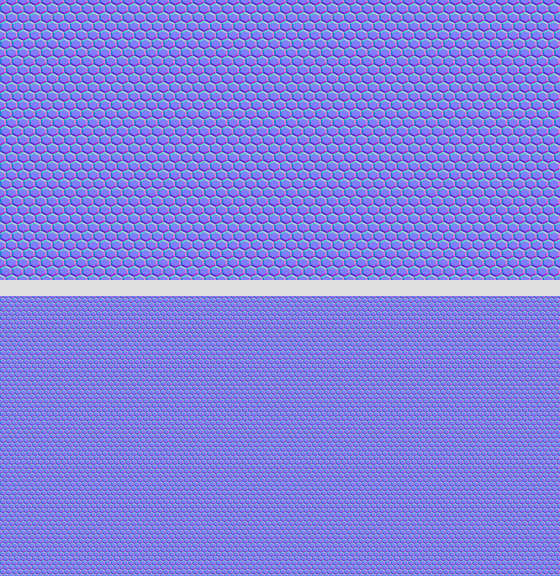
Top: one tile. Bottom: repeated 2 by 2.
Write a Shadertoy shader that draws this texture map.

```glsl
// Tangent-space normal map of raised, bevelled hexagonal tiles in staggered rows.

const vec2 REPEATS = vec2(48.0, 16.0);    // columns, pairs of rows
const vec2 LATTICE = vec2(1.0, 1.5);      // period in units of one tile width
const vec2 SLANT = vec2(0.4472, 0.8944);  // normal of the slanted sides
const float BEVEL_WIDTH = 0.15;
const float BEVEL_SLOPE = 1.5;
const int SAMPLES = 4;                    // antialiasing grid per side

// Outward normal of the nearest side (xy) and distance inside it (z).
vec3 hexSide(vec2 p) {
    vec2 a = abs(p);
    float upright = 0.5 - a.x;
    float slanted = 0.5 * SLANT.y - dot(a, SLANT);
    vec2 facing = vec2(p.x < 0.0 ? -1.0 : 1.0, p.y < 0.0 ? -1.0 : 1.0);
    return upright < slanted
        ? vec3(facing.x, 0.0, upright)
        : vec3(facing * SLANT, slanted);
}

// Offset from the nearest point of a repeating rectangular lattice.
vec2 latticeOffset(vec2 p, vec2 period) {
    return p - period * floor(p / period + 0.5);
}

// Two interleaved lattices make the staggered rows.
vec3 nearestTile(vec2 p, vec2 period) {
    vec3 even = hexSide(latticeOffset(p, period));
    vec3 odd = hexSide(latticeOffset(p - 0.5 * period, period));
    return even.z > odd.z ? even : odd;
}

// Steepness of the bevel, easing into the groove and the flat top.
float bevelSlope(float depth, float width, float steepness) {
    float groove = smoothstep(0.0, 0.18 * width, depth);
    float top = 1.0 - smoothstep(0.72 * width, 1.05 * width, depth);
    return steepness * groove * top;
}

vec3 normalColor(vec2 uv) {
    vec3 side = nearestTile(uv * REPEATS * LATTICE, LATTICE);
    float slope = bevelSlope(side.z, BEVEL_WIDTH, BEVEL_SLOPE);
    vec3 normal = normalize(vec3(side.xy * slope, 1.0));
    return 0.5 + 0.5 * normal;
}

void mainImage(out vec4 fragColor, in vec2 fragCoord) {
    // Average a small grid of samples across the pixel.
    vec3 total = vec3(0.0);
    for (int y = 0; y < SAMPLES; y++) {
        for (int x = 0; x < SAMPLES; x++) {
            vec2 jitter = (vec2(x, y) + 0.5) / float(SAMPLES) - 0.5;
            total += normalColor((fragCoord + jitter) / iResolution.xy);
        }
    }
    vec3 color = total / float(SAMPLES * SAMPLES);
    fragColor = vec4(color * vec3(1.0, 0.99, 0.985), 1.0);
}
```
